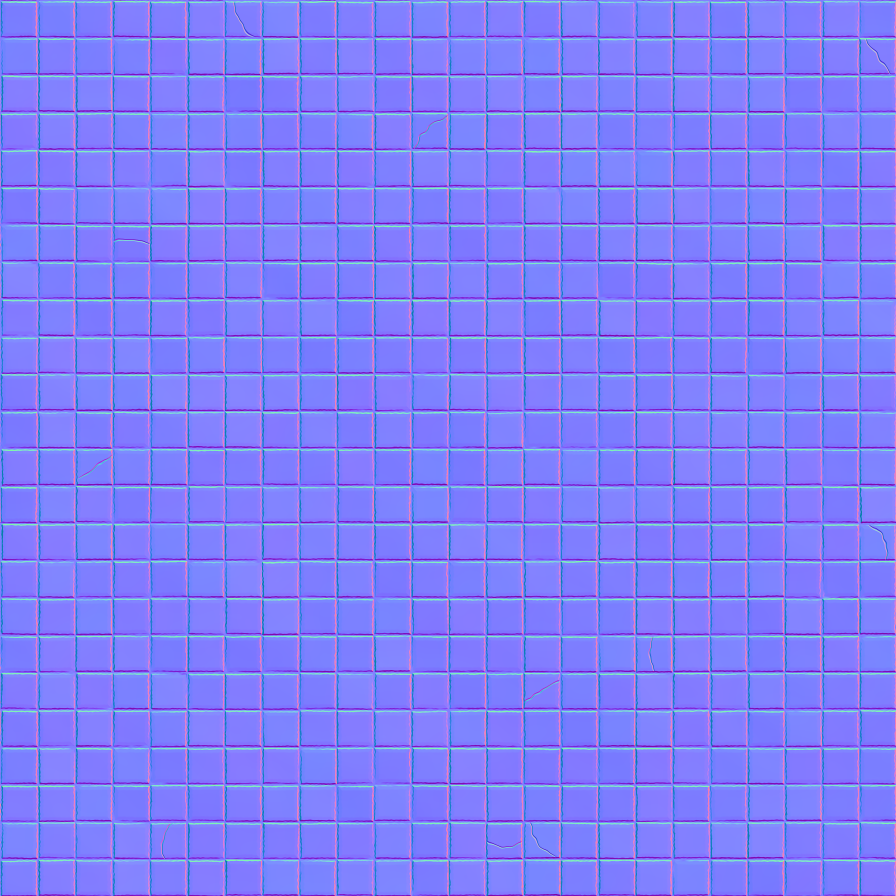
A WebGL 2 fragment shader for this texture map:

```glsl
#version 300 es
precision highp float;

uniform vec2 u_resolution;
out vec4 outColor;

const float TILES = 24.0;

vec2 hash2(vec2 p) {
  vec3 q = fract(p.xyx * vec3(0.1031, 0.1030, 0.0973));
  q += dot(q, q.yzx + 33.33);
  return fract((q.xx + q.yz) * q.zy);
}

float cornerGradient(vec2 corner, vec2 offset, float period) {
  float angle = 6.2832 * hash2(mod(corner, period) + 7.0).x;
  return dot(vec2(cos(angle), sin(angle)), offset);
}

// Gradient noise that wraps after a whole number of lattice cells
float wrapNoise(vec2 p, float period) {
  vec2 i = floor(p), f = p - i;
  vec2 s = f * f * f * (f * (f * 6.0 - 15.0) + 10.0);
  vec2 e = vec2(1.0, 0.0);
  float low = mix(cornerGradient(i, f, period), cornerGradient(i + e, f - e, period), s.x);
  float high = mix(cornerGradient(i + e.yx, f - e.yx, period),
                   cornerGradient(i + 1.0, f - 1.0, period), s.x);
  return mix(low, high, s.y);
}

// Hairline fracture across a few tiles
float crackDepth(vec2 q, vec2 p, vec2 cell) {
  vec2 chance = hash2(cell + 61.0);
  if (chance.x > 0.014) return 0.0;
  vec2 shape = hash2(cell + 113.0);
  float angle = 6.2832 * shape.x;
  vec2 along = vec2(cos(angle), sin(angle));
  float t = dot(q, along);
  float bend = (shape.y - 0.5) * (1.6 * t * t - 0.4);
  float jag = 0.08 * wrapNoise(p * 4.0, TILES * 4.0);
  float side = dot(q, vec2(-along.y, along.x)) + bend + jag;
  float reach = smoothstep(-0.5, -0.3, t + 0.4 * chance.y);
  return 0.03 * reach * (1.0 - smoothstep(0.004, 0.025, abs(side)));
}

// Height in tile units: raised tiles over narrow flat joints
float surfaceHeight(vec2 p, vec2 wear, float depthGain) {
  vec2 cell = mod(floor(p), TILES);
  vec2 q = fract(p) - 0.5;
  vec2 shift = hash2(cell) - 0.5;
  vec2 vary = hash2(cell + 31.0);
  vec2 tilt = hash2(cell + 87.0) - 0.5;

  // Slightly crooked outline with rounded corners
  vec2 r = q - 0.022 * shift + 0.02 * (vary.x - 0.5) * vec2(-q.y, q.x);
  vec2 b = abs(r) - vec2(0.459, 0.455) + wear;
  float edge = min(max(b.x, b.y), 0.0) + length(max(b, 0.0)) - 0.03;

  // Steep bevel, soft shoulder and tilt
  float bevel = 1.0 - smoothstep(-0.042, 0.0, edge);
  float shoulder = 0.006 * smoothstep(0.03, 0.14, -edge);
  float top = mix(0.032, 0.07, vary.y) * depthGain + shoulder + 0.1 * dot(tilt, q);
  return bevel * (top - crackDepth(q, p, cell));
}

// Shallow swells that run on from tile to tile
float swell(vec2 p) {
  return 0.06 * wrapNoise(p * 0.25, TILES * 0.25) + 0.008 * wrapNoise(p, TILES);
}

void main() {
  vec2 p = gl_FragCoord.xy / u_resolution * TILES - vec2(0.02, -0.02);
  vec2 pixel = TILES / u_resolution;

  // Worn edges: slow waver plus grain
  vec2 wear = 0.016 * vec2(wrapNoise(p * 2.0, TILES * 2.0),
                           wrapNoise(p * 2.0 + 29.0, TILES * 2.0));
  wear += vec2(0.028, 0.014) * wrapNoise(p * 12.0, TILES * 12.0);
  float depthGain = 1.0 + 0.6 * wrapNoise(p * 5.0 + 11.0, TILES * 5.0);

  vec2 broad = vec2(swell(p + vec2(0.1, 0.0)) - swell(p - vec2(0.1, 0.0)),
                    swell(p + vec2(0.0, 0.1)) - swell(p - vec2(0.0, 0.1))) / 0.2;

  // Mean of the normals inside one pixel keeps thin bevels crisp
  vec2 e = pixel / 6.0;
  vec2 dx = vec2(e.x, 0.0), dy = vec2(0.0, e.y);
  vec3 normal = vec3(0.0);
  for (int j = -1; j <= 1; j++) {
    for (int i = -1; i <= 1; i++) {
      vec2 s = p + vec2(i, j) * pixel / 3.0;
      float right = surfaceHeight(s + dx, wear, depthGain);
      float left = surfaceHeight(s - dx, wear, depthGain);
      float above = surfaceHeight(s + dy, wear, depthGain);
      float below = surfaceHeight(s - dy, wear, depthGain);
      vec2 slope = vec2(right - left, above - below) / (2.0 * e) + broad;
      normal += normalize(vec3(-slope, 1.0)) / 9.0;
    }
  }
  outColor = vec4(0.5 + 0.5 * normal, 1.0);
}
```
